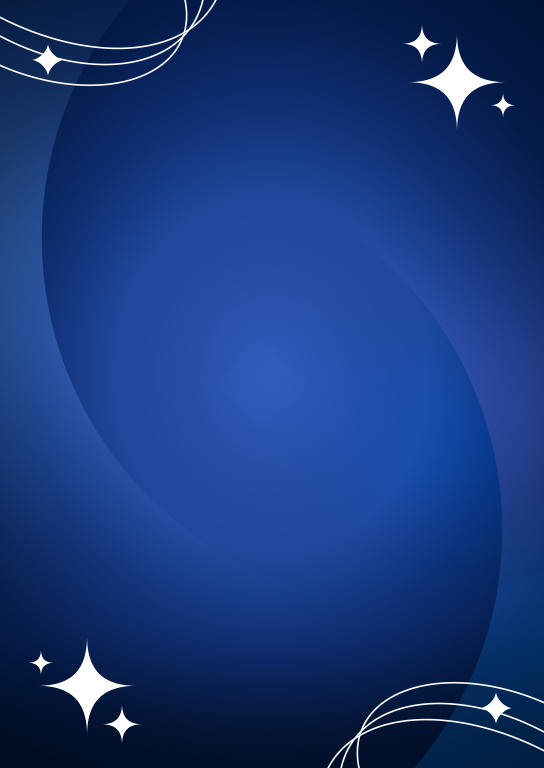
A WebGL 2 fragment shader for this background:

```glsl
#version 300 es
precision highp float;
// Deep blue backdrop: an elliptical glow, two large discs with lit crescents
// outside them, and white loops and sparkles in opposite corners.
// Lengths are in canvas heights; the ornaments repeat by a half turn.

uniform vec2 u_resolution;
out vec4 outColor;

// Central glow, from its core to the rim
const vec2 GLOW_CENTER = vec2(0.352, 0.512);
const float GLOW_SQUEEZE = 1.15;
const vec3 CORE = vec3(0.19, 0.365, 0.73);
const vec3 INNER = vec3(0.125, 0.28, 0.61);
const vec3 MIDDLE = vec3(0.06, 0.18, 0.45);
const vec3 OUTER = vec3(0.015, 0.105, 0.28);
const vec3 RIM = vec3(0.0, 0.075, 0.21);
const float FLOOR_SHADE = 0.62;

// Discs and the light around them
const vec2 DISC_CENTER = vec2(0.531, 0.690);
const float DISC_RADIUS = 0.4766;
const vec3 LEFT_LIGHT = vec3(0.11, 0.15, 0.18);
const vec3 VIOLET_LIGHT = vec3(0.10, 0.09, 0.15);
const vec3 TEAL_LIGHT = vec3(0.0, 0.065, 0.11);
const vec3 AZURE_LIGHT = vec3(-0.03, 0.04, 0.09);

// Ornaments
const vec3 WHITE = vec3(1.0);
const float LINE_HALF_WIDTH = 0.00105;
const float SLIM = 0.49;
const float PLUMP = 0.65;

// Coverage of the inside of a signed distance
float cover(float dist, float pixel) {
  return clamp(0.5 - dist / pixel, 0.0, 1.0);
}

float softSpot(vec2 p, vec2 center, float radius) {
  vec2 d = (p - center) / radius;
  return exp(-dot(d, d));
}

vec3 glowRamp(float d) {
  vec3 c = mix(CORE, INNER, smoothstep(-0.08, 0.25, d) * 1.1 - 0.1);
  c = mix(c, MIDDLE, clamp((d - 0.234) / 0.118, 0.0, 1.0));
  c = mix(c, OUTER, clamp((d - 0.352) / 0.143, 0.0, 1.0));
  return mix(c, RIM, clamp((d - 0.495) / 0.135, 0.0, 1.0));
}

// Outline of a slanted ellipse given by its bounding box and slant
float loopLine(vec2 p, vec2 center, vec2 halfSize, float slant, float pixel) {
  vec2 e = (p - center) / halfSize;
  float value = dot(e, e) + 2.0 * slant * e.x * e.y - 1.0 + slant * slant;
  vec2 slope = 2.0 * (e + slant * e.yx) / halfSize;
  float dist = abs(value) / max(length(slope), 0.001);
  return cover(dist - LINE_HALF_WIDTH, pixel);
}

// Four-pointed star with concave sides; the tips thin out to nothing
float sparkle(vec2 p, vec2 center, float arm, float power, float pixel) {
  vec2 a = abs(p - center) / arm;
  float along = max(a.x, a.y);
  float across = min(a.x, a.y);
  float side = pow(max(1.0 - pow(along, power), 0.0), 1.0 / power);
  float unit = pixel / arm;
  return min(cover(across - side, unit), 2.0 * side / unit);
}

void main() {
  float pixel = 1.0 / u_resolution.y;
  vec2 p = gl_FragCoord.xy * pixel;
  vec2 size = vec2(u_resolution.x * pixel, 1.0);

  // Glow, a faint diamond in its core, and the dark floor
  vec2 fromGlow = p - GLOW_CENTER;
  vec3 color = glowRamp(length(fromGlow * vec2(GLOW_SQUEEZE, 1.0)));
  vec2 diamond = abs(p - vec2(0.34, 0.5));
  color += 0.006 * cover(diamond.x + diamond.y - 0.061, pixel);
  color *= mix(FLOOR_SHADE, 1.0, smoothstep(0.0, 0.2, p.y));

  // Left crescent
  float outsideLeft = cover(DISC_RADIUS - length(p - DISC_CENTER), pixel);
  color += LEFT_LIGHT * outsideLeft * softSpot(p, vec2(0.013, 0.655), 0.28);

  // Right crescent and the azure sheen within its disc
  float outsideRight = cover(DISC_RADIUS - length(p - size + DISC_CENTER), pixel);
  float tealEdge = p.y - 0.238 - 0.286 * (p.x - 0.651);
  float teal = 1.0 - smoothstep(0.2, 0.4, p.y) + 0.2 * cover(tealEdge, pixel);
  vec3 rightLight = VIOLET_LIGHT * softSpot(p, vec2(0.69, 0.453), 0.2);
  rightLight += TEAL_LIGHT * teal;
  vec3 sheen = AZURE_LIGHT * softSpot(p, vec2(0.612, 0.414), 0.145);
  color += mix(sheen, rightLight, outsideRight);

  // Loops and sparkles, laid out in the upper half and turned for the lower
  vec2 q = p.y > 0.5 ? p : size - p;
  float ink = loopLine(q, vec2(0.052, 1.027), vec2(0.191, 0.138), 0.34, pixel);
  ink = max(ink, loopLine(q, vec2(0.052, 1.098), vec2(0.215, 0.182), 0.394, pixel));
  ink = max(ink, loopLine(q, vec2(0.052, 1.135), vec2(0.241, 0.198), 0.42, pixel));
  ink = max(ink, sparkle(q, vec2(0.0625, 0.922), 0.021, PLUMP, pixel));
  ink = max(ink, sparkle(q, vec2(0.595, 0.893), 0.065, SLIM, pixel));
  ink = max(ink, sparkle(q, vec2(0.5495, 0.943), 0.027, SLIM, pixel));
  ink = max(ink, sparkle(q, vec2(0.655, 0.863), 0.0175, SLIM, pixel));

  outColor = vec4(mix(clamp(color, 0.0, 1.0), WHITE, ink), 1.0);
}
```
